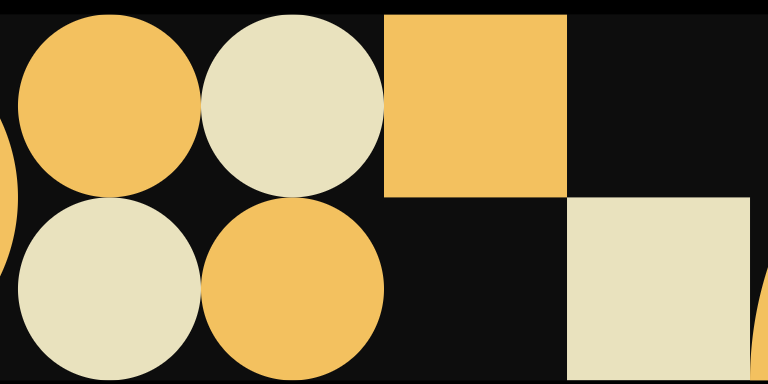
Reproduce this background procedurally as a Shadertoy shader.

```glsl
const vec3 BLACK = vec3(0.0);
const vec3 CHARCOAL = vec3(0.051);
const vec3 AMBER = vec3(0.953, 0.757, 0.373);
const vec3 CREAM = vec3(0.914, 0.886, 0.745);

float circle(vec2 p, float radius) {
    return length(p) - radius;
}

float box(vec2 p, vec2 halfSize) {
    vec2 d = abs(p) - halfSize;
    return length(max(d, 0.0)) + min(max(d.x, d.y), 0.0);
}

// Antialiased coverage of a signed distance
float coverage(float dist, float pixel) {
    return clamp(0.5 - dist / pixel, 0.0, 1.0);
}

void mainImage(out vec4 fragColor, in vec2 fragCoord) {
    // Tile units, centred where the circles meet the squares
    float tile = 0.4766 * iResolution.y;
    vec2 center = vec2(0.5 * iResolution.x, 0.4859 * iResolution.y);
    vec2 p = (fragCoord - center) / tile;
    float pixel = 1.0 / tile;

    vec3 color = CHARCOAL;

    // Large discs cut off by the sides
    color = mix(color, AMBER, coverage(circle(p - vec2(-3.0, 0.0), 1.0), pixel));
    color = mix(color, AMBER, coverage(circle(p - vec2(4.0, -1.0), 2.0), pixel));

    // Two by two circles in alternating colours
    for (int i = 0; i < 4; i++) {
        vec2 cell = vec2(i % 2, i / 2);
        vec3 fill = mod(cell.x + cell.y, 2.0) < 0.5 ? CREAM : AMBER;
        float dist = circle(p - cell - vec2(-1.5, -0.5), 0.5);
        color = mix(color, fill, coverage(dist, pixel));
    }

    // Diagonal pair of squares
    for (int i = 0; i < 2; i++) {
        vec2 middle = vec2(0.5, 0.5) + float(i) * vec2(1.0, -1.0);
        vec3 fill = i == 0 ? AMBER : CREAM;
        color = mix(color, fill, coverage(box(p - middle, vec2(0.5)), pixel));
    }

    // Black bars above and below the tiles
    color = mix(BLACK, color, coverage(abs(p.y) - 1.0, pixel));

    fragColor = vec4(color, 1.0);
}
```
